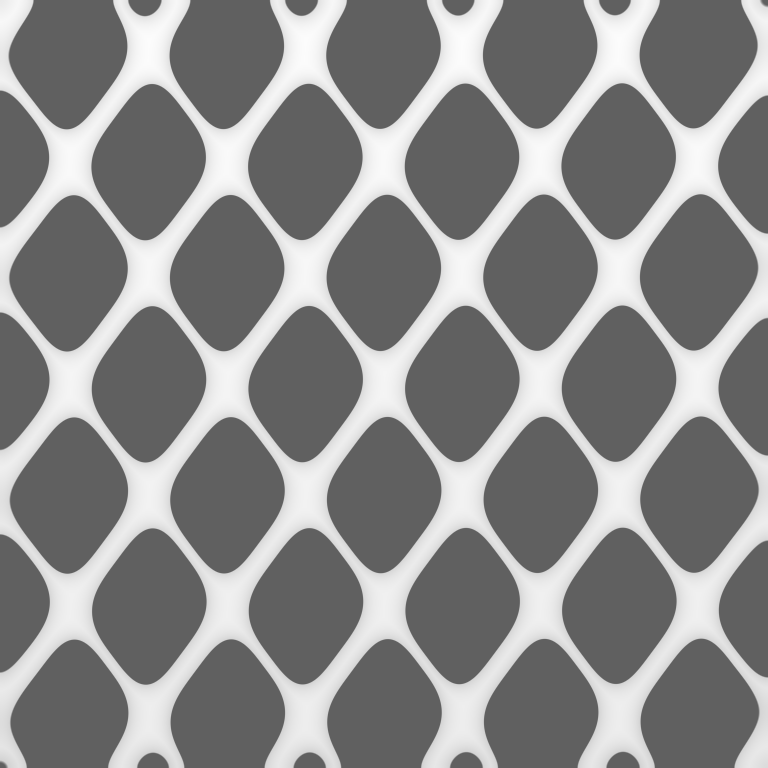
Write a Shadertoy shader that draws this pattern.

```glsl
// Pale expanded-metal mesh with rounded diamond holes over flat dark grey.

const vec2  CELL          = vec2(0.2040, 0.2893);  // pitch between holes of one lattice
const vec2  HOLE_HALF     = vec2(0.0693, 0.0764);  // half widths across the two strand directions
const vec2  HOLE_POWER    = vec2(3.3, 3.7);        // corner squareness per direction
const float TIP_CUT       = 0.10;                  // shortens the tips, widens the sides
const float TILT          = 0.0015;                // slight turn of the whole mesh
const float BORDER_BEND   = 0.013;                 // reach of the bend at the canvas border
const float SHADE_REACH   = 0.0105;                // falloff of the edge shading
const float SHADE_DEPTH   = 0.125;
const float METAL_BOTTOM  = 0.935;
const float METAL_TOP     = 1.0;
const vec3  HOLE_COLOR    = vec3(0.376);

// Rounded diamond: 1 on its outline, smaller inside
float holeRadius(vec2 p) {
    vec2 normal = normalize(CELL.yx);
    vec2 across = vec2(dot(p, normal * vec2(1.0, -1.0)), dot(p, normal)) / HOLE_HALF;
    vec2 powers = pow(abs(across) + 1e-5, HOLE_POWER);
    float level = powers.x + powers.y - TIP_CUT * across.x * across.y;
    return pow(max(level, 1e-5), 2.0 / (HOLE_POWER.x + HOLE_POWER.y));
}

// Approximate signed distance to the hole outline
float holeDistance(vec2 p) {
    const vec2 STEP = vec2(0.0005, 0.0);
    vec2 slope = vec2(holeRadius(p + STEP.xy) - holeRadius(p - STEP.xy),
                      holeRadius(p + STEP.yx) - holeRadius(p - STEP.yx)) / (2.0 * STEP.x);
    return (holeRadius(p) - 1.0) / max(length(slope), 1.0);
}

// Fold the plane into one cell centred on the origin
vec2 foldCell(vec2 p) {
    return (fract(p / CELL + 0.5) - 0.5) * CELL;
}

// Two interleaved lattices of holes, with a strand crossing at the origin
float meshDistance(vec2 p) {
    float sideHoles = holeDistance(foldCell(p - vec2(0.5 * CELL.x, 0.0)));
    float rowHoles  = holeDistance(foldCell(p - vec2(0.0, 0.5 * CELL.y)));
    return min(sideHoles, rowHoles);
}

void mainImage(out vec4 fragColor, in vec2 fragCoord) {
    vec2 uv = fragCoord / iResolution.xy;

    // Outlines turn to meet the canvas border at right angles
    vec2 bend = exp(-uv / BORDER_BEND) - exp((uv - 1.0) / BORDER_BEND);
    vec2 p = uv + BORDER_BEND * bend - 0.5;
    p += TILT * vec2(p.y, -p.x);

    float d = meshDistance(p);

    // Metal: vertical gradient, darkened towards the holes
    float shade = 1.0 - SHADE_DEPTH * exp(-max(d, 0.0) / SHADE_REACH);
    vec3 metal = vec3(mix(METAL_BOTTOM, METAL_TOP, uv.y) * shade);

    float pixel = 1.0 / iResolution.y;
    float cover = smoothstep(-0.7 * pixel, 0.7 * pixel, d);
    fragColor = vec4(mix(HOLE_COLOR, metal, cover), 1.0);
}
```
